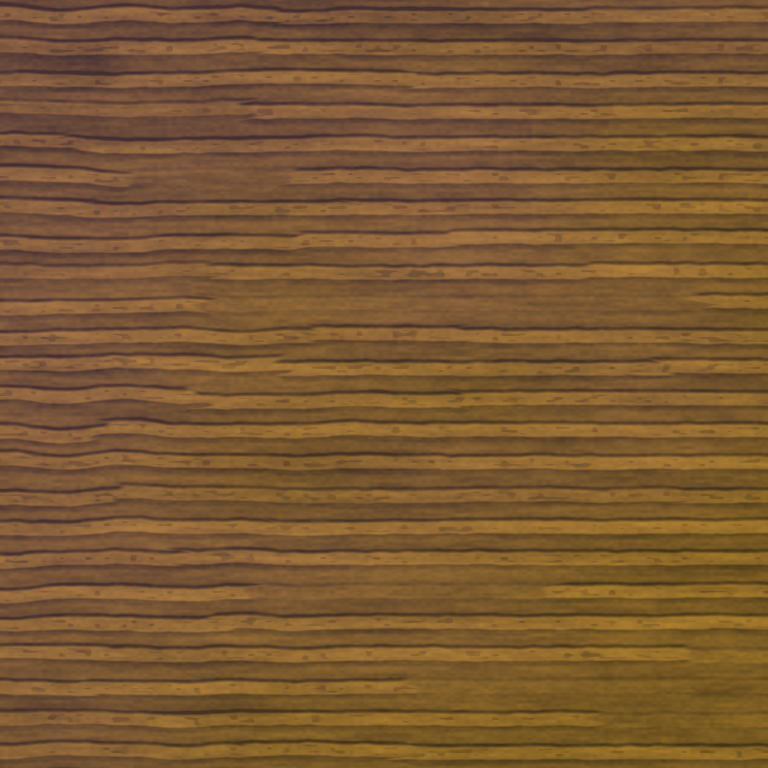
Give the GLSL for this texture, as a Shadertoy shader.

```glsl
// Draws brown wood-like cloth with broken horizontal golden ribs and dark seams.

const float ROWS = 24.0;
const vec3 SEAM_BROWN = vec3(0.27, 0.195, 0.165);
const vec3 RIB_GOLD = vec3(0.67, 0.485, 0.245);

float hash(vec2 p) {
    vec3 q = fract(vec3(p.xyx) * 0.1031);
    q += dot(q, q.yzx + 33.33);
    return fract((q.x + q.y) * q.z);
}

float noise(vec2 p) {
    vec2 cell = floor(p);
    vec2 f = fract(p);
    f = f * f * (3.0 - 2.0 * f);
    float low = mix(hash(cell), hash(cell + vec2(1, 0)), f.x);
    float high = mix(hash(cell + vec2(0, 1)), hash(cell + vec2(1, 1)), f.x);
    return mix(low, high, f.y);
}

// Noise centred on zero, stretched by the given frequencies.
float streak(vec2 p, vec2 frequency, float seed) {
    return noise(p * frequency + seed * 17.3) - 0.5;
}

float band(float x, float start, float end, float blur) {
    return smoothstep(start - blur, start + blur, x)
         - smoothstep(end - blur, end + blur, x);
}

// Bell curve, safe for negative distances.
float ridge(float distance, float width) {
    float d = distance / width;
    return exp(-d * d);
}

// Tone change of one rib segment; depth runs downward within the row.
float ribTone(vec2 p, float depth, float strength) {
    float seam = ridge(depth, 0.055);
    float rib = band(depth, 0.08, 0.45, 0.035);
    float shade = band(depth, 0.47, 0.62, 0.06);
    float lowerSeam = ridge(depth - 0.49, 0.045);
    float dashes = smoothstep(0.16, 0.36, streak(p, vec2(85, 230), 4.0));
    float dashZone = band(depth, 0.14, 0.38, 0.06);
    float tone = 0.27 * rib - 0.43 * seam - 0.14 * shade - 0.1 * lowerSeam;
    return strength * (tone - 0.24 * dashes * dashZone);
}

// Splits a row at ragged breaks and blends the tones of its segments.
float rowTone(vec2 p, float row, float depth) {
    float ragged = 0.05 * streak(p, vec2(5, 130), 2.0);
    float firstBreak = mix(0.02, 0.42, hash(vec2(row, 3.0)));
    float secondBreak = firstBreak + mix(0.12, 0.75, hash(vec2(row, 8.0)));
    float tone = 0.0;
    for (int i = 0; i < 3; i++) {
        float segment = float(i);
        float start = i == 0 ? -1.0 : (i == 1 ? firstBreak : secondBreak);
        float end = i == 0 ? firstBreak : (i == 1 ? secondBreak : 3.0);
        float mask = band(p.x + ragged, start, end, 0.008);
        float looseness = i == 0 ? 0.26 : 0.12;
        float shift = looseness * (hash(vec2(row, segment + 21.0)) - 0.5);
        float chance = hash(vec2(row, segment + 41.0));
        float strength = mix(0.25, 1.0, smoothstep(0.05, 0.4, chance));
        tone += mask * ribTone(p, depth - 0.23 - shift, strength);
    }
    return tone;
}

// Continuous brown ground with long streaks and fine grain.
float groundTone(vec2 p) {
    float tone = 0.53;
    tone += 0.17 * streak(p, vec2(3, 34), 1.0);
    tone += 0.20 * streak(p, vec2(9, 105), 5.0);
    tone += 0.17 * streak(p, vec2(38, 230), 7.0);
    tone += 0.12 * streak(p, vec2(160, 250), 9.0);
    return tone;
}

// Purple hue at upper left, olive gold at lower right.
vec3 tint(vec3 color, vec2 p) {
    float warmth = 0.45 * p.x + 0.55 * (1.0 - p.y);
    warmth += 0.3 * streak(p, vec2(4, 9), 12.0);
    vec3 hueShift = mix(vec3(0.0, -0.012, 0.035), vec3(0.0, 0.012, -0.075),
                        smoothstep(0.1, 1.0, warmth));
    return color + hueShift;
}

void mainImage(out vec4 fragColor, in vec2 fragCoord) {
    vec2 p = fragCoord / iResolution.xy;

    // Ribs wander more on the left.
    float wander = mix(0.011, 0.002, smoothstep(0.0, 0.65, p.x));
    float y = p.y + wander * streak(p, vec2(13, 9), 3.0);
    y += 0.0018 * streak(p, vec2(55, 40), 6.0);
    float row = floor(y * ROWS);
    float depth = 1.0 - fract(y * ROWS);

    float tone = groundTone(p) + rowTone(p, row, depth);

    // Dim corners and patchy dark stains.
    float corner = length((p - vec2(0.55, 0.42)) * vec2(0.8, 1.0));
    tone -= 0.14 * smoothstep(0.3, 0.75, corner);
    float stain = smoothstep(0.2, 0.45, streak(p, vec2(5, 24), 15.0));
    tone -= 0.17 * stain * (1.0 - 0.6 * p.x);

    vec3 color = mix(SEAM_BROWN, RIB_GOLD, clamp(tone, 0.0, 1.05));
    fragColor = vec4(tint(color, p), 1.0);
}
```
